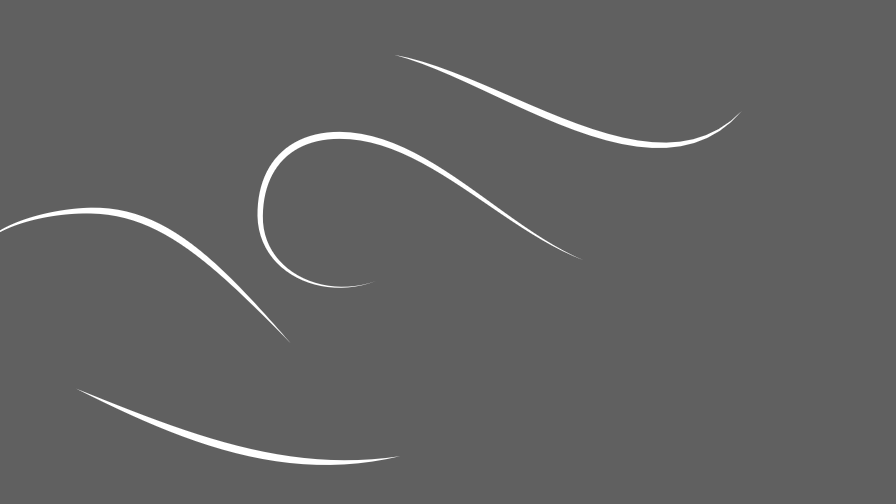
A Shadertoy shader for this background:

```glsl
// Four white calligraphic strokes on a flat grey ground.
// Each stroke is one or more cubic Bezier pieces whose width swells and
// tapers; coverage comes from the distance to the nearest curve segment.

#define GROUND_COLOR vec3(0.378)
#define INK_COLOR vec3(1.0)
#define BOARD_HEIGHT 432.0   // drawing units per canvas height
#define STROKE_WEIGHT 1.0    // scales every stroke width
#define SEGMENTS 24          // straight segments per Bezier piece

vec2 cubicPoint(vec2 a, vec2 b, vec2 c, vec2 d, float t) {
    float s = 1.0 - t;
    return s * s * s * a + 3.0 * s * s * t * b + 3.0 * s * t * t * c + t * t * t * d;
}

// Full stroke width along a piece: start, swell control, end
float taperWidth(vec3 w, float t) {
    float s = 1.0 - t;
    return STROKE_WEIGHT * (s * s * w.x + 2.0 * s * t * w.y + t * t * w.z);
}

// Ink coverage of one tapered piece; pixel is the size of a pixel in units
float brush(vec2 p, float pixel, vec2 a, vec2 b, vec2 c, vec2 d, vec3 widths) {
    float nearest = 1e6;
    float nearestT = 0.0;
    vec2 from = a;
    for (int i = 0; i < SEGMENTS; i++) {
        vec2 to = cubicPoint(a, b, c, d, float(i + 1) / float(SEGMENTS));
        vec2 along = to - from;
        float h = clamp(dot(p - from, along) / dot(along, along), 0.0, 1.0);
        float dist = length(p - from - h * along);
        if (dist < nearest) {
            nearest = dist;
            nearestT = (float(i) + h) / float(SEGMENTS);
        }
        from = to;
    }
    // Box-filtered band, so tips thinner than a pixel fade out
    float halfWidth = 0.5 * taperWidth(widths, nearestT);
    float outer = clamp(0.5 + (halfWidth - nearest) / pixel, 0.0, 1.0);
    float inner = clamp(0.5 - (halfWidth + nearest) / pixel, 0.0, 1.0);
    return outer - inner;
}

void mainImage(out vec4 fragColor, in vec2 fragCoord) {
    // Drawing board of 768 by 432 units, y running downward
    float pixel = BOARD_HEIGHT / iResolution.y;
    vec2 p = vec2(fragCoord.x, iResolution.y - fragCoord.y) * pixel;

    // Upper right wave
    float ink = brush(p, pixel, vec2(338, 47), vec2(430, 67),
                      vec2(562, 176), vec2(636, 95), vec3(0, 12, 0));

    // Central hook: tail, crown, then inner curl
    vec2 crown = vec2(291, 116);
    vec2 side = vec2(223, 185);
    ink = max(ink, brush(p, pixel, vec2(500, 223), vec2(430, 195),
                         vec2(365, 116), crown, vec3(0, 4.5, 6)));
    ink = max(ink, brush(p, pixel, crown, vec2(248, 116),
                         vec2(223, 143), side, vec3(6, 6, 4.6)));
    ink = max(ink, brush(p, pixel, side, vec2(223, 232),
                         vec2(275, 258), vec2(322, 241), vec3(4.6, 2, 0)));

    // Left arch, entering from beyond the edge
    vec2 archTop = vec2(78, 180.5);
    ink = max(ink, brush(p, pixel, vec2(-6, 202), vec2(14, 188),
                         vec2(50, 180.5), archTop, vec3(1, 3, 5)));
    ink = max(ink, brush(p, pixel, archTop, vec2(140, 180.5),
                         vec2(185, 225), vec2(249, 294), vec3(5, 8.5, 0)));

    // Lower left sweep
    ink = max(ink, brush(p, pixel, vec2(65, 333), vec2(160, 376),
                         vec2(245, 410), vec2(343, 391), vec3(0, 13, 0)));

    fragColor = vec4(mix(GROUND_COLOR, INK_COLOR, ink), 1.0);
}
```
